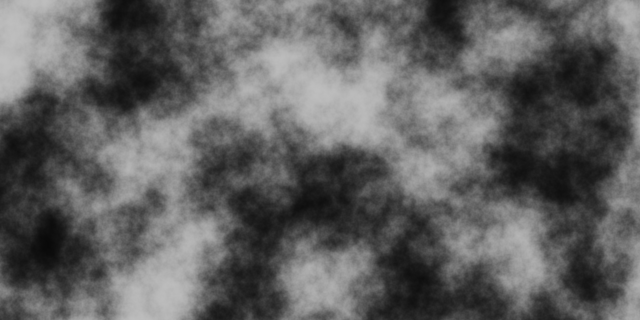
This texture is drawn by a WebGL 1 fragment shader. Its source:

```glsl
precision highp float;

uniform vec2 u_resolution;

#define BASE_SCALE 2.4
#define OCTAVES 7
#define GAIN 0.60
#define LACUNARITY 2.0
#define CONTRAST 4.5
#define BIAS 0.0
#define DARK_GREY 0.025
#define LIGHT_GREY 0.765
#define SEED vec2(17.3, 41.7)

// Pseudo-random unit vector for a lattice point
vec2 latticeGradient(vec2 cell) {
    vec3 h = fract(vec3(cell.xyx) * vec3(0.1031, 0.1030, 0.0973));
    h += dot(h, h.yzx + 33.33);
    float angle = 6.28318 * fract((h.x + h.y) * h.z);
    return vec2(cos(angle), sin(angle));
}

// Contribution of one cell corner
float corner(vec2 cell, vec2 local, vec2 offset) {
    return dot(latticeGradient(cell + offset), local - offset);
}

// Smooth gradient noise
float gradientNoise(vec2 p) {
    vec2 cell = floor(p);
    vec2 f = p - cell;
    vec2 fade = f * f * f * (f * (f * 6.0 - 15.0) + 10.0);
    float low = mix(corner(cell, f, vec2(0.0, 0.0)),
                    corner(cell, f, vec2(1.0, 0.0)), fade.x);
    float high = mix(corner(cell, f, vec2(0.0, 1.0)),
                     corner(cell, f, vec2(1.0, 1.0)), fade.x);
    return mix(low, high, fade.y);
}

// Octaves are turned and shifted so their lattices never line up
float cloudLayers(vec2 p) {
    mat2 turn = mat2(0.8, 0.6, -0.6, 0.8);
    float sum = 0.0;
    float amplitude = 1.0;
    for (int i = 0; i < OCTAVES; i++) {
        sum += amplitude * gradientNoise(p);
        p = LACUNARITY * (turn * p) + SEED;
        amplitude *= GAIN;
    }
    return sum;
}

void main() {
    vec2 p = gl_FragCoord.xy / u_resolution.y;
    float cloud = cloudLayers(p * BASE_SCALE + SEED) + BIAS;

    // Soft limits spread the greys evenly without clipping
    float tone = 1.0 / (1.0 + exp(-CONTRAST * cloud));
    gl_FragColor = vec4(vec3(mix(DARK_GREY, LIGHT_GREY, tone)), 1.0);
}
```
